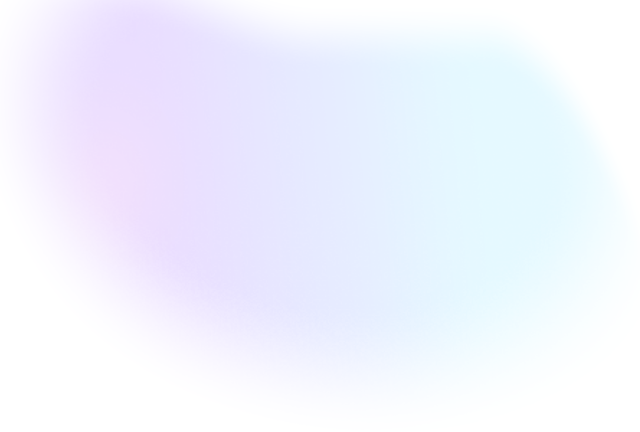
Reproduce this background procedurally as a Shadertoy shader.

```glsl
// Soft pastel cloud fading from violet through periwinkle to pale cyan on white, with fine grain.

const vec3 PAPER = vec3(1.0);
const vec3 VIOLET = vec3(0.914, 0.868, 1.0);
const vec3 PERIWINKLE = vec3(0.902, 0.912, 1.0);
const vec3 CYAN = vec3(0.898, 0.976, 1.0);
const vec3 PINK = vec3(0.965, 0.885, 0.985);

float hash(vec2 cell) {
    return fract(sin(dot(cell, vec2(127.1, 311.7))) * 43758.5453);
}

float valueNoise(vec2 p) {
    vec2 cell = floor(p);
    vec2 f = fract(p);
    f = f * f * (3.0 - 2.0 * f);
    float low = mix(hash(cell), hash(cell + vec2(1, 0)), f.x);
    float high = mix(hash(cell + vec2(0, 1)), hash(cell + vec2(1, 1)), f.x);
    return mix(low, high, f.y);
}

// 1 inside, 0 outside, with a soft band around distance zero
float softFill(float dist, float blur) {
    return 1.0 - smoothstep(-blur, blur, dist);
}

float glow(vec2 p, vec2 center, vec2 radius) {
    vec2 q = (p - center) / radius;
    return exp(-dot(q, q));
}

// Approximate distance to a skewed ellipse
float skewedEllipse(vec2 p, vec2 center, vec2 radius, float skew) {
    vec2 q = (p - center) / radius;
    float form = dot(q, q) + 2.0 * skew * q.x * q.y;
    return (sqrt(form) - 1.0) * min(radius.x, radius.y);
}

// Height of the dipping upper edge at a horizontal position
float upperEdge(float x) {
    float shoulder = max(x - 0.76, 0.0);
    return 1.06 - 0.145 * smoothstep(0.12, 0.5, x) - 8.0 * shoulder * shoulder;
}

// Coverage of the cloud; its lower side is blurred more than its top
float cloud(vec2 uv, float aspect) {
    vec2 p = vec2(uv.x * 1.48, uv.y);
    float body = skewedEllipse(p, vec2(0.75, 0.673), vec2(0.654, 0.523), 0.16);
    float blur = mix(0.17, 0.125, smoothstep(0.1, 0.6, uv.y));
    float topBlur = mix(0.1, 0.08, smoothstep(0.1, 0.5, uv.x));
    return softFill(body, blur) * softFill(uv.y - upperEdge(uv.x), topBlur);
}

vec3 cloudColor(vec2 uv) {
    float across = uv.x + 0.06 * (uv.y - 0.6);
    vec3 color = mix(VIOLET, PERIWINKLE, smoothstep(0.22, 0.5, across));
    color = mix(color, CYAN, smoothstep(0.42, 0.78, across));
    return mix(color, PINK, 0.6 * glow(uv, vec2(0.165, 0.57), vec2(0.1, 0.2)));
}

void mainImage(out vec4 fragColor, in vec2 fragCoord) {
    vec2 uv = fragCoord / iResolution.xy;
    float aspect = iResolution.x / iResolution.y;

    // Tinted cloud over the paper, thinned by grain
    float coverage = cloud(uv, aspect);
    float grain = valueNoise(uv * vec2(aspect, 1.0) * 300.0) - 0.5;
    float grainAmount = mix(0.18, 0.07, smoothstep(0.15, 0.7, uv.y));
    coverage = clamp(coverage * (1.0 + grain * grainAmount), 0.0, 1.0);

    fragColor = vec4(mix(PAPER, cloudColor(uv), coverage), 1.0);
}
```
